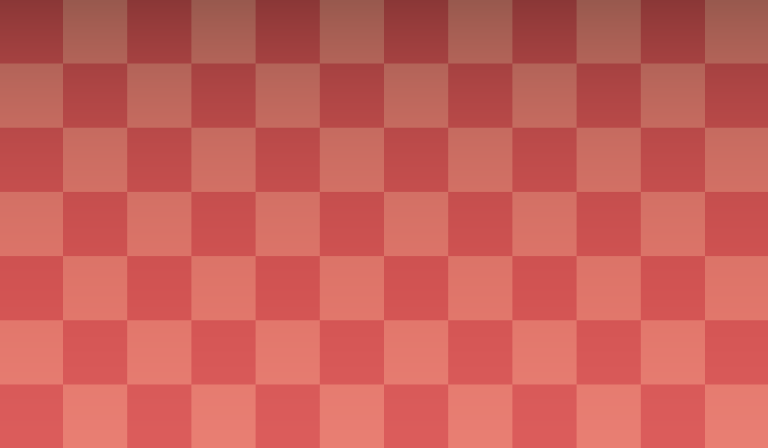
Write a Shadertoy shader that draws this pattern.

```glsl
#define CELL 0.1433                      // cell side, in canvas heights
#define BASE_RED vec3(0.886, 0.352, 0.348)
#define LIGHT_TINT vec3(0.052, 0.132, 0.091)
#define BOTTOM_GLOW vec3(0.0, 0.02, 0.02)
#define SHADE_DEPTH 0.389                // darkening at the top edge
#define SHADE_FALLOFF 2.6

const float PI = 3.14159265;

// Signed distance to the nearest cell boundary, in cells
vec2 edgeDistance(vec2 p) {
    return asin(clamp(sin(PI * p), -1.0, 1.0)) / PI;
}

// Antialiased checkerboard: 0 on dark cells, 1 on light cells
float checker(vec2 p, float pixel) {
    vec2 side = clamp(2.0 * edgeDistance(p) / pixel, -1.0, 1.0);
    return 0.5 + 0.5 * side.x * side.y;
}

void mainImage(out vec4 fragColor, in vec2 fragCoord) {
    float cellSize = CELL * iResolution.y;

    // Centred grid: a column edge and a row middle meet at the centre
    vec2 cell = (fragCoord - 0.5 * iResolution.xy) / cellSize;
    float light = checker(cell + vec2(0.0, 0.5), 1.0 / cellSize);

    // Shadow falling from the top, faint glow at the bottom
    float depth = 1.0 - fragCoord.y / iResolution.y;
    float shade = 1.0 - SHADE_DEPTH * exp(-SHADE_FALLOFF * depth);
    vec3 color = BASE_RED * shade + BOTTOM_GLOW * smoothstep(0.6, 1.0, depth);

    color += LIGHT_TINT * light;
    fragColor = vec4(color, 1.0);
}
```
